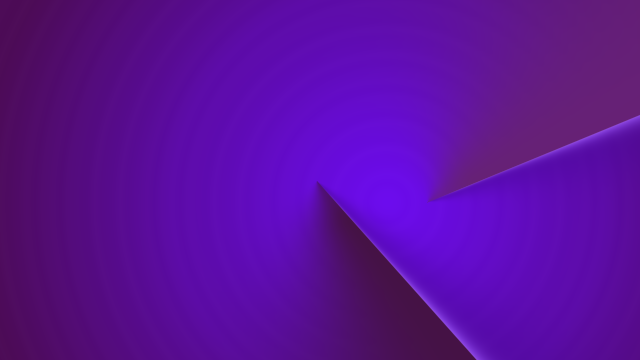
A Shadertoy shader for this background:

```glsl
// A violet radial glow cut by two straight folds that open from sharp tips.
// Each fold is a ray: one side holds a shade that fades with the angle around
// the tip, the other a bright bevel that widens along the ray.

// Lengths are in canvas heights, laid out for a 16:9 frame.
const vec2 GLOW_CENTER = vec2(1.076, 0.438);
const float GLOW_MID = 0.60;
const float GLOW_END = 1.13;
const vec3 GLOW_CORE = vec3(0.425, 0.045, 0.94);
const vec3 GLOW_BODY = vec3(0.360, 0.045, 0.65);
const vec3 GLOW_RIM = vec3(0.300, 0.045, 0.34);
const float RING_STRENGTH = 0.003;

const vec2 LOWER_TIP = vec2(0.880, 0.498);
const vec2 LOWER_END = vec2(1.324, 0.000);
const vec3 LOWER_SHADE = vec3(0.270, 0.070, 0.27);
const float LOWER_SPREAD = 0.82;

const vec2 UPPER_TIP = vec2(1.1875, 0.4375);
const vec2 UPPER_END = vec2(1.778, 0.6806);
const vec3 UPPER_SHADE = vec3(0.400, 0.130, 0.46);
const float UPPER_SPREAD = 0.90;

const vec3 BEVEL_LIGHT = vec3(0.600, 0.330, 0.97);
const vec3 BEVEL_DARK = vec3(0.290, 0.030, 0.60);
const vec3 RIM_LIGHT = vec3(0.620, 0.360, 0.85);
const float BEVEL_SLOPE = 0.035;
const float DARK_SLOPE = 0.24;
const float RIM_WIDTH = 0.0022;

// Radial glow in two ramps, with very faint concentric rings.
vec3 glow(vec2 p) {
    float r = length(p - GLOW_CENTER);
    vec3 color = mix(GLOW_CORE, GLOW_BODY, smoothstep(-0.15, 1.15, r / GLOW_MID));
    color = mix(color, GLOW_RIM, clamp((r - GLOW_MID) / (GLOW_END - GLOW_MID), 0.0, 1.0));
    return color + RING_STRENGTH * (sin(r * 95.0) + 0.5 * sin(r * 170.0 + 1.3));
}

// Adds one fold; shadeSide is +1 for shade to the left of the ray, -1 to the right.
vec3 addFold(vec3 base, vec2 p, vec2 tip, vec2 end, float shadeSide,
             vec3 shadeColor, float spread, float pixel) {
    vec2 dir = normalize(end - tip);
    vec2 q = p - tip;
    float along = dot(q, dir);
    float across = shadeSide * (dir.x * q.y - dir.y * q.x);

    // Shaded side: fades with the angle away from the ray.
    float turn = abs(atan(across, along + 1e-6)) / spread;
    float nearTip = mix(0.65, 1.0, smoothstep(0.0, 0.15, length(q)));
    vec3 shaded = mix(base, shadeColor, nearTip * exp(-turn * turn));

    // Lit side: a soft dark wedge below a bevel and a thin bright rim.
    float depth = max(-across, 0.0);
    float reach = max(along, 1e-4);
    float slope = depth / reach;
    float ahead = smoothstep(0.0, 0.02, along);
    float wedge = exp(-pow(slope / DARK_SLOPE, 2.0));
    float bevel = exp(-pow(slope / BEVEL_SLOPE, 1.3)) * smoothstep(0.02, 0.5, along);
    float rim = exp(-depth / RIM_WIDTH) * smoothstep(0.0, 0.12, along);
    vec3 lit = mix(base, BEVEL_DARK, 0.5 * ahead * wedge);
    lit = mix(lit, BEVEL_LIGHT, 0.75 * bevel);
    lit = mix(lit, RIM_LIGHT, 0.55 * rim);

    return mix(lit, shaded, smoothstep(-pixel, pixel, across));
}

void mainImage(out vec4 fragColor, in vec2 fragCoord) {
    // Stretch to the 16:9 layout so the composition fills any canvas.
    vec2 p = fragCoord / iResolution.xy * vec2(16.0 / 9.0, 1.0);
    float pixel = 0.75 / iResolution.y;

    vec3 color = glow(p);
    color = addFold(color, p, UPPER_TIP, UPPER_END, 1.0, UPPER_SHADE, UPPER_SPREAD, pixel);
    color = addFold(color, p, LOWER_TIP, LOWER_END, -1.0, LOWER_SHADE, LOWER_SPREAD, pixel);

    fragColor = vec4(clamp(color, 0.0, 1.0), 1.0);
}
```
